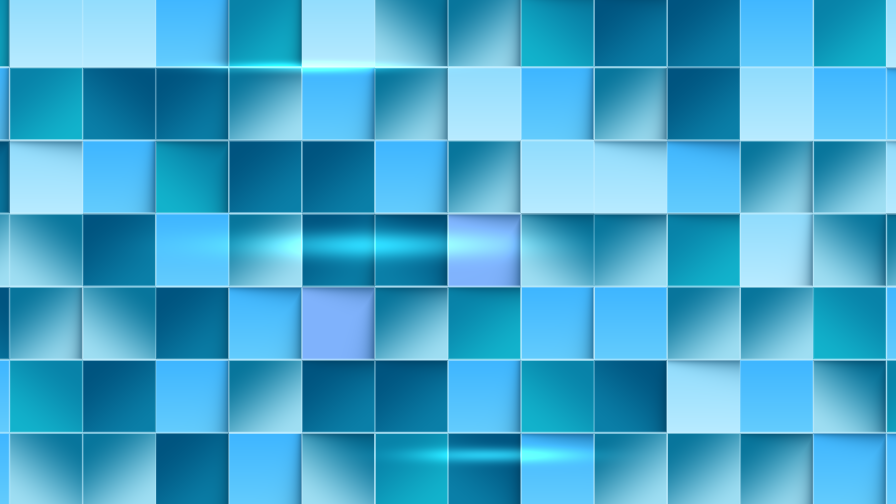
Reproduce this background procedurally as a Shadertoy shader.

```glsl
vec4 hash4(vec2 p) {
    vec4 h = fract(p.xyxy * vec4(0.1031, 0.1030, 0.0973, 0.1099));
    h += dot(h, h.wzxy + 33.33);
    return fract((h.xxyz + h.yzzw) * h.zywx);
}

// Colour of one tile; f runs from 0 to 1 inside it
vec3 tileColor(vec2 cell, vec2 f) {
    vec4 rnd = hash4(cell + 17.0);
    float pick = fract(dot(cell, vec2(0.755, 0.57)) + 0.5 * rnd.x);
    float across = rnd.y < 0.3 ? 1.0 - f.x : f.x;
    float diagonal = smoothstep(0.1, 0.95, 0.45 * across + 0.55 * (1.0 - f.y));
    float down = 1.0 - f.y;

    vec3 color;
    if (pick < 0.30) {        // sky blue
        color = mix(vec3(0.24, 0.71, 1.0), vec3(0.39, 0.80, 0.99), down);
        color = mix(color, vec3(0.50, 0.70, 0.99), step(0.95, rnd.w));
    } else if (pick < 0.42) { // pale
        color = mix(vec3(0.56, 0.86, 0.99), vec3(0.72, 0.92, 1.0), down);
    } else if (pick < 0.61) { // deep teal
        color = mix(vec3(0.0, 0.33, 0.50), vec3(0.04, 0.50, 0.66), diagonal);
    } else if (pick < 0.76) { // cyan
        color = mix(vec3(0.03, 0.51, 0.66), vec3(0.07, 0.70, 0.80), diagonal);
    } else {                  // teal fading to pale
        color = mix(vec3(0.03, 0.46, 0.61), vec3(0.62, 0.87, 0.95), diagonal);
    }

    // Shadows of raised neighbours, tapering along the right and top edges
    float right = step(0.6, rnd.z) * exp(-(1.0 - f.x) / (0.04 + 0.07 * down));
    float top = step(0.65, rnd.w) * exp(-(1.0 - f.y) / (0.03 + 0.09 * f.x));
    return mix(color, vec3(0.0, 0.20, 0.32), 0.6 * max(right, top));
}

// Coverage of a thin line at distance d
float line(float d, float halfWidth, float px) {
    return 1.0 - smoothstep(halfWidth - 0.5 * px, halfWidth + 0.5 * px, d);
}

void mainImage(out vec4 fragColor, in vec2 fragCoord) {
    vec2 q = (fragCoord - 0.5 * iResolution.xy) / iResolution.y;
    vec2 grid = q / 0.145 + vec2(0.0, 0.473);
    float px = 1.0 / (0.145 * iResolution.y);
    vec2 cell = floor(grid);
    vec2 f = grid - cell;
    vec3 color = tileColor(cell, f);

    // Light seams, each edge with its own strength
    vec2 edge = round(grid);
    vec2 d = abs(grid - edge);
    float seamX = line(d.x, 0.011, px) * mix(0.25, 0.8, hash4(vec2(edge.x, cell.y) + 41.0).x);
    float seamY = line(d.y, 0.014, px) * mix(0.5, 0.9, hash4(vec2(cell.x, edge.y) + 73.0).y);
    color = mix(color, vec3(0.78, 0.94, 1.0), max(seamX, seamY));

    // Horizontal light streaks: centre, half length, half height
    vec4 streaks[3] = vec4[3](
        vec4(-0.287, 0.366, 0.17, 0.010),
        vec4(-0.150, 0.014, 0.25, 0.026),
        vec4(0.095, -0.403, 0.15, 0.014));
    for (int i = 0; i < 3; i++) {
        vec2 s = (q - streaks[i].xy) / streaks[i].zw;
        color += vec3(0.15, 0.42, 0.40) * exp(-dot(s, s));
    }

    fragColor = vec4(clamp(color, 0.0, 1.0), 1.0);
}
```
